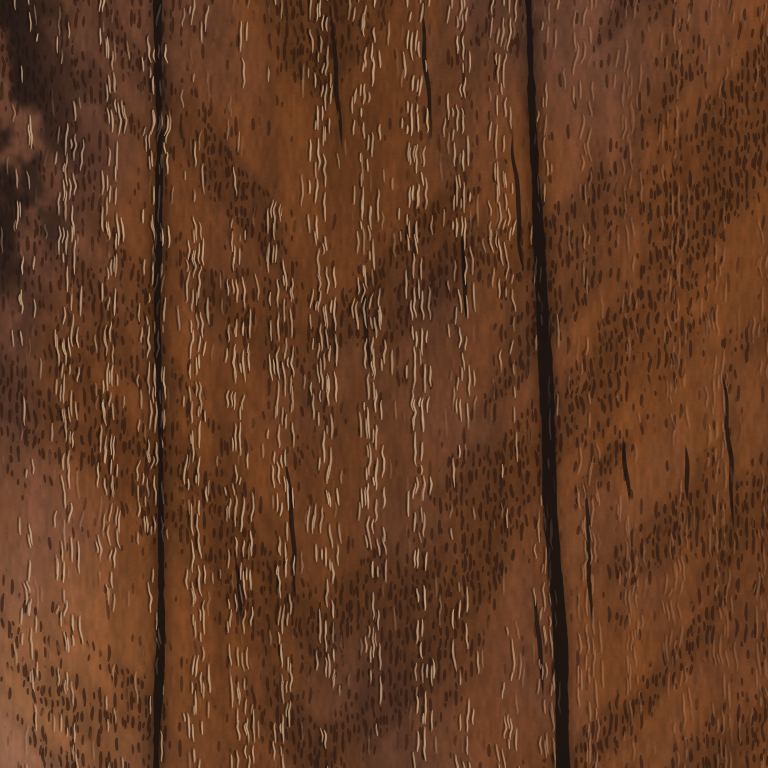
A Shadertoy shader for this texture:

```glsl
float hash(vec2 p) {
    return fract(sin(dot(p, vec2(127.1, 311.7))) * 43758.5453);
}

float noise(vec2 p) {
    vec2 i = floor(p), f = fract(p);
    f = f * f * (3.0 - 2.0 * f);
    return mix(mix(hash(i), hash(i + vec2(1, 0)), f.x),
               mix(hash(i + vec2(0, 1)), hash(i + vec2(1, 1)), f.x), f.y);
}

float fbm(vec2 p) {
    float sum = 0.0, amp = 0.5;
    for (int i = 0; i < 4; i++) {
        sum += amp * noise(p);
        p = p * 2.03 + 17.3;
        amp *= 0.5;
    }
    return sum / 0.9375;
}

// Coverage of a line of given half width, softened by at least a pixel
float line(float dist, float halfWidth) {
    float soft = max(0.0009, 0.7 / iResolution.y);
    return smoothstep(soft, -soft, dist - halfWidth);
}

// Short tapered vertical strokes, one per cell; clustered ones gather in bands
float strokes(vec2 p, vec2 grid, float halfWidth, float density, bool clustered, float seed) {
    vec2 q = p * grid;
    float column = floor(q.x);
    q.y += 9.0 * hash(vec2(column, seed));
    vec2 id = floor(q), f = fract(q);
    float band = abs(fract((column + 0.5) / 6.0) - 0.5);
    float chance = clustered ? density * (0.04 + smoothstep(0.36, 0.1, band)) : density;
    float x = 0.3 + 0.4 * hash(id + seed + 3.1);
    float along = (f.y - 0.5) / (0.2 + 0.29 * hash(id + seed + 7.7));
    float taper = sqrt(max(0.0, 1.0 - along * along));
    float present = smoothstep(-0.06, 0.06, chance - hash(id + seed));
    return line(abs(f.x - x) / grid.x, halfWidth * taper) * present * smoothstep(0.0, 0.4, taper);
}

// Pale raised grain in wavering bands
float paleGrain(vec2 p) {
    p.x += 0.006 * (noise(p * vec2(9, 32)) - 0.5) + 0.003 * (noise(p * vec2(50, 95)) - 0.5);
    p.x += 0.022 * (noise(vec2(p.x * 5.0, p.y * 2.5)) - 0.5);
    float density = 0.25 + 0.75 * smoothstep(0.25, 0.6, noise(p * vec2(14, 5) + 4.0));
    float a = strokes(p, vec2(105, 21), 0.0013, density * 0.85, true, 1.0);
    float b = strokes(p + vec2(0.003, 0), vec2(105, 34), 0.0011, density * 0.55, true, 23.0);
    return max(a, b);
}

void mainImage(out vec4 fragColor, in vec2 fragCoord) {
    vec2 p = fragCoord / iResolution.xy;

    // Brown ground: orange and reddish zones, soft streaks, glow at lower left
    float zone = fbm(p * vec2(4, 2.5) + 2.0);
    float red = smoothstep(0.3, 0.7, zone + 0.3 * (p.y - 0.5) - 0.12 * smoothstep(0.75, 1.0, p.x));
    vec3 color = mix(vec3(0.45, 0.26, 0.135), vec3(0.41, 0.26, 0.19), red);
    color *= 0.86 + 0.28 * fbm(p * vec2(45, 5));
    color *= 0.92 + 0.16 * noise(p * vec2(230, 70));
    color *= 0.97 + 0.06 * noise(p * 330.0);
    color *= 1.0 - 0.12 * smoothstep(0.35, 0.0, abs(p.x - 0.45));
    color += vec3(0.17, 0.14, 0.11) * smoothstep(0.4, 0.0, length(p * vec2(1.3, 0.8)));

    // Dark pores, denser along slanting figure
    vec2 figure = vec2(p.x, p.y - 1.1 * abs(p.x - 0.42));
    float pores = smoothstep(0.42, 0.75, fbm(figure * vec2(7, 11) + 5.0));
    vec2 bent = p + vec2(0.004 * noise(p * vec2(20, 60)), 0);
    float pore = strokes(bent, vec2(95, 36), 0.0022, 0.08 + 0.75 * pores, false, 41.0);
    pore = max(pore, strokes(bent, vec2(140, 62), 0.0016, 0.03 + 0.6 * pores, false, 67.0));
    color = mix(color, vec3(0.21, 0.12, 0.08), 0.7 * pore);
    color *= 1.0 - 0.18 * pores;

    // Sooty patch at upper left
    float soot = smoothstep(0.17, 0.0, p.x) * smoothstep(0.4, 0.75, p.y);
    soot *= smoothstep(0.3, 0.6, fbm(p * vec2(26, 17) + 8.0));
    color = mix(color, vec3(0.12, 0.085, 0.07), 0.85 * soot);

    // Thin slanted checks
    float crack = 0.0;
    for (float i = 0.0; i < 12.0; i++) {
        vec2 center = vec2(0.3 + 0.056 * i + 0.04 * hash(vec2(i, 1)), 0.1 + 0.85 * hash(vec2(i, 2)));
        vec2 d = p - center;
        float along = d.y / (0.04 + 0.09 * hash(vec2(i, 3)));
        float bend = 0.07 * d.y + 0.005 * (noise(vec2(p.y * 25.0, i)) - 0.5);
        float width = 0.003 * (1.0 - along * along);
        crack = max(crack, 0.8 * line(abs(d.x + bend), width) * smoothstep(1.0, 0.7, abs(along)));
    }

    // Two long dark seams with ragged edges
    float ragged = 0.004 * (fbm(p * vec2(20, 45)) - 0.5);
    float leftX = 0.203 + 0.009 * noise(vec2(p.y * 5.0, 3.0));
    float rightX = 0.733 - 0.05 * p.y + 0.01 * noise(vec2(p.y * 6.0, 9.0));
    float leftWidth = 0.0025 + 0.003 * noise(vec2(p.y * 9.0, 6.0));
    float rightWidth = 0.0035 + 0.0055 * smoothstep(1.0, 0.5, p.y);
    float seam = max(line(abs(p.x - leftX) + ragged, leftWidth),
                     line(abs(p.x - rightX) + ragged, rightWidth));
    color *= 1.0 - 0.3 * smoothstep(0.025, 0.0, min(abs(p.x - leftX), abs(p.x - rightX)));
    crack = max(crack, 0.94 * seam);
    color = mix(color, vec3(0.105, 0.075, 0.065), crack);

    // Pale grain with a dark side, fainter towards the right
    float strength = mix(0.95, 0.4, smoothstep(0.62, 0.85, p.x)) * (1.0 - 0.7 * seam);
    float shade = paleGrain(p + vec2(0.0028, -0.001));
    float grain = paleGrain(p);
    color *= 1.0 - 0.35 * shade * strength;
    vec3 pale = mix(vec3(0.76, 0.63, 0.50), vec3(0.70, 0.49, 0.35), smoothstep(0.55, 0.85, p.x));
    color = mix(color, pale, grain * strength * (0.65 + 0.35 * noise(p * vec2(60, 40))));

    fragColor = vec4(color, 1.0);
}
```
